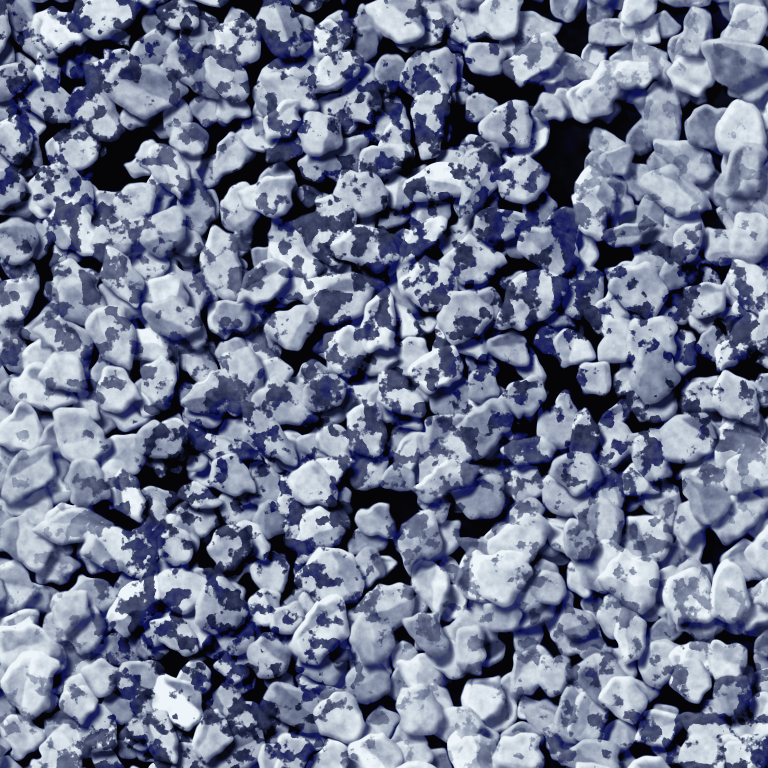
Write a Shadertoy shader that draws this texture.

```glsl
#define LAYERS 4
#define SIDES 6
#define COARSE_CELL 0.067
#define FINE_CELL 0.047
#define PRESENCE 0.82
#define BEVEL 0.30
#define EDGE 0.0014
#define SHADOW_SHIFT vec2(0.0075, -0.0100)
#define SHADOW_DEPTH 0.86
#define PITTING 0.72
#define GRAIN 0.20
#define LIGHT normalize(vec3(-0.42, 0.58, 0.70))

const float TAU = 6.2831853;

vec3 hash3(vec3 p) {
    p = fract(p * vec3(0.1031, 0.1030, 0.0973));
    p += dot(p, p.yxz + 33.33);
    return fract((p.xxy + p.yxx) * p.zyx);
}

float noise(vec2 p) {
    vec2 i = floor(p), f = fract(p);
    f = f * f * (3.0 - 2.0 * f);
    float a = hash3(vec3(i, 7.0)).x;
    float b = hash3(vec3(i + vec2(1, 0), 7.0)).x;
    float c = hash3(vec3(i + vec2(0, 1), 7.0)).x;
    float d = hash3(vec3(i + vec2(1, 1), 7.0)).x;
    return mix(mix(a, b, f.x), mix(c, d, f.x), f.y);
}

float fbm(vec2 p) {
    float sum = 0.0, gain = 0.53;
    for (int i = 0; i < 4; i++) {
        sum += gain * noise(p);
        p = mat2(1.6, 1.2, -1.2, 1.6) * p + 11.3;
        gain *= 0.5;
    }
    return sum;
}

// Rounded irregular polygon: xy = outward direction, z = depth inside the edge
vec3 stoneShape(vec2 q, float radius, vec3 id) {
    float sharpness = 9.0 / radius, total = 0.0;
    vec2 outward = vec2(0);
    for (int i = 0; i < SIDES; i++) {
        vec3 h = hash3(id + vec3(0, 0, 3 + i));
        float angle = (float(i) + 0.75 * h.x) * TAU / float(SIDES);
        vec2 n = vec2(cos(angle), sin(angle));
        float depth = radius * (0.76 + 0.44 * h.y) - dot(q, n);
        float weight = exp(-sharpness * depth);
        total += weight;
        outward += weight * n;
    }
    return vec3(outward / total, -log(total) / sharpness);
}

// Black crevices through navy and slate to pale blue-grey
vec3 stoneColor(float tone, float blueness) {
    vec3 navy = mix(vec3(0.08, 0.10, 0.22), vec3(0.05, 0.07, 0.34), blueness);
    vec3 c = mix(vec3(0.02, 0.02, 0.03), navy, smoothstep(0.035, 0.11, tone));
    c = mix(c, vec3(0.29, 0.32, 0.44), clamp((tone - 0.11) / 0.21, 0.0, 1.0));
    c = mix(c, vec3(0.55, 0.59, 0.68), clamp((tone - 0.32) / 0.27, 0.0, 1.0));
    c = mix(c, vec3(0.78, 0.82, 0.86), clamp((tone - 0.59) / 0.22, 0.0, 1.0));
    return mix(c, vec3(0.93, 0.96, 0.98), clamp((tone - 0.81) / 0.19, 0.0, 1.0));
}

void mainImage(out vec4 fragColor, in vec2 fragCoord) {
    vec2 uv = fragCoord / iResolution.y;

    // Surface fields shared by all stones
    float grain = fbm(uv * 150.0) - 0.5;
    float blotch = fbm(uv * 62.0 + 40.0);
    float grime = smoothstep(0.25, 0.75, noise(uv * 3.6 + 5.0));
    vec2 warp = vec2(noise(uv * 75.0), noise(uv * 75.0 + 60.0)) - 0.5;
    vec2 pos = uv + 0.007 * warp;
    float tone = 0.03 + 0.05 * (1.0 - grime) * blotch;

    // Paint the stones from the fine bottom layer to the coarse top one
    for (int layer = 0; layer < LAYERS; layer++) {
        float level = float(layer) / float(LAYERS - 1);
        float cell = mix(FINE_CELL, COARSE_CELL, level);
        vec2 grid = pos / cell + 3.7 * float(layer);
        for (int k = 0; k < 9; k++) {
            vec2 home = floor(grid) + vec2(k % 3 - 1, 1 - k / 3);
            vec3 id = vec3(home, 20.0 * float(layer) + 50.0);
            vec3 place = hash3(id), look = hash3(id + vec3(0, 0, 1));
            vec3 facet = hash3(id + vec3(0, 0, 2));
            vec2 p = (grid - home - 0.5 - 0.7 * (place.xy - 0.5)) * cell;
            if (place.z > PRESENCE - 0.22 * level || dot(p, p) > 1.7 * cell * cell) continue;

            float radius = cell * mix(0.36, 0.56, look.x);
            float angle = TAU * look.y;
            mat2 turn = mat2(cos(angle), sin(angle), -sin(angle), cos(angle));
            float stretch = mix(1.0, 1.42, look.z * look.z);
            vec2 squash = vec2(1.0 / stretch, stretch);

            // Cast shadow on everything below
            float cover = stoneShape(turn * (p - SHADOW_SHIFT) * squash, radius, id).z;
            float shadow = smoothstep(-0.003, 0.005, cover);
            tone *= 1.0 - SHADOW_DEPTH * mix(0.72, 1.0, grime) * shadow;

            // Bevelled rim and two tilted top facets
            vec2 q = turn * p * squash;
            vec3 shape = stoneShape(q, radius, id);
            vec2 rim = (shape.xy * squash) * turn;
            float ridge = smoothstep(-0.003, 0.003, q.y + (facet.z - 0.5) * radius + 0.4 * q.x);
            vec2 tilt = 0.75 * (mix(facet.xy, facet.yz, ridge) - 0.5);
            vec2 slope = mix(0.85 * rim, tilt, smoothstep(0.0, BEVEL * radius, shape.z));
            vec3 normal = normalize(vec3(slope + 0.35 * warp, 1.0));
            float lit = 0.24 + 0.80 * max(dot(normal, LIGHT), 0.0);
            float stone = lit * mix(0.80, 1.10, facet.y) * mix(0.86, 1.0, level);

            // Weathered pits and mineral grain
            float pits = smoothstep(0.53, 0.64, blotch + 0.16 * (look.z - 0.6) + 0.10 * (grime - 0.5));
            stone *= 1.0 - PITTING * pits * mix(0.35, 1.0, grime);
            stone += GRAIN * grain;
            tone = mix(tone, max(stone, 0.0), smoothstep(-EDGE, EDGE, shape.z));
        }
    }
    fragColor = vec4(stoneColor(tone, smoothstep(0.4, 0.6, noise(uv * 30.0))), 1.0);
}
```
